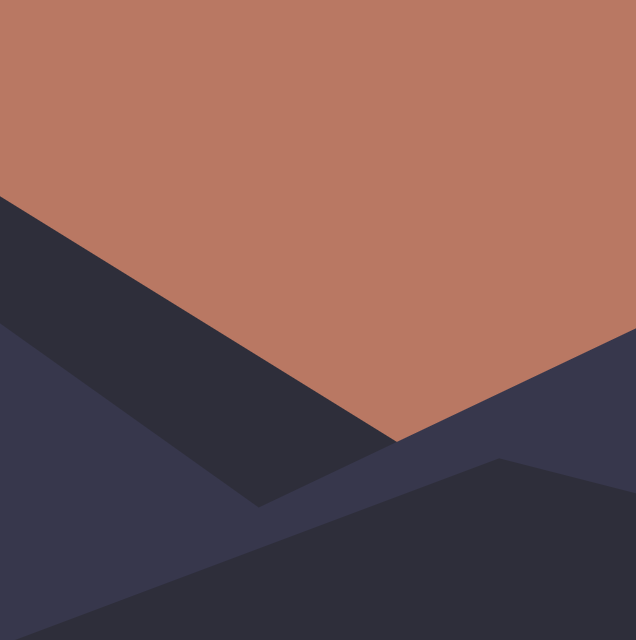
Give the GLSL for this background, as a WebGL 2 fragment shader.

```glsl
#version 300 es
precision highp float;
// Flat angular hills: a dark slope, a blue valley and a dark front peak under a clay sky.
uniform vec2 u_resolution;
out vec4 fragColor;

const vec3 SKY = vec3(0.725, 0.471, 0.388);
const vec3 CHARCOAL = vec3(0.180, 0.180, 0.227);
const vec3 SLATE = vec3(0.214, 0.214, 0.298);

// Signed distance to the line from left to right, positive below it.
float belowLine(vec2 p, vec2 left, vec2 right, vec2 scale) {
    vec2 along = normalize((right - left) * scale);
    vec2 offset = (p - left) * scale;
    return along.y * offset.x - along.x * offset.y;
}

// Lays a colour over the base, with an edge one pixel wide.
vec3 paint(vec3 base, vec3 colour, float dist, float pixel) {
    return mix(base, colour, clamp(dist / pixel + 0.5, 0.0, 1.0));
}

void main() {
    vec2 p = gl_FragCoord.xy / u_resolution;
    vec2 scale = vec2(u_resolution.x / u_resolution.y, 1.0);
    float pixel = 1.0 / u_resolution.y;

    // Corner points of the ridges, in fractions of the canvas.
    vec2 valley = vec2(0.4068, 0.2070);
    vec2 peak = vec2(0.7848, 0.2839);

    float backSlope = belowLine(p, vec2(0.0, 0.6934), vec2(0.6234, 0.3099), scale);
    float valleyHills = max(belowLine(p, vec2(0.0, 0.4948), valley, scale),
                            belowLine(p, valley, vec2(1.0, 0.4870), scale));
    float frontPeak = min(belowLine(p, vec2(0.0236, 0.0), peak, scale),
                          belowLine(p, peak, vec2(1.0, 0.2292), scale));

    // Layers from back to front.
    vec3 colour = paint(SKY, CHARCOAL, backSlope, pixel);
    colour = paint(colour, SLATE, valleyHills, pixel);
    colour = paint(colour, CHARCOAL, frontPeak, pixel);
    fragColor = vec4(colour, 1.0);
}
```
